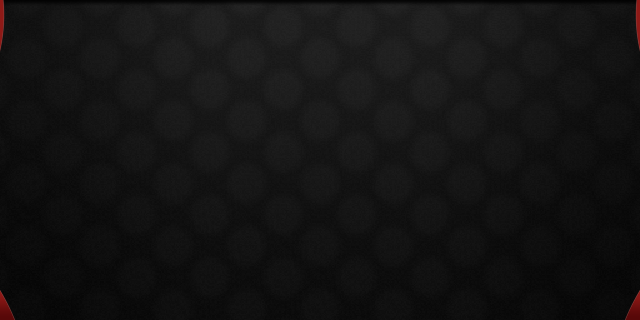
A Shadertoy shader for this background:

```glsl
// Dark grainy wall of soft staggered discs, with red curved trims in the corners.

const vec2  DISC_CELL    = vec2(0.2295, 0.196);  // spacing of one disc lattice
const vec2  DISC_ORIGIN  = vec2(1.0, 0.622);     // centre of one disc
const vec2  DISC_RADIUS  = vec2(0.040, 0.076);   // full and vanishing radius
const float DISC_LIGHT   = 0.024;
const float WALL_BOTTOM  = 0.043;
const float WALL_TOP     = 0.112;
const float SIDE_SHADE   = 0.42;
const float TOP_SHADOW   = 0.020;                // height of the upper shadow
const float GRAIN_CELLS  = 256.0;                // grains per canvas height
const float GRAIN_AMOUNT = 0.018;
const float RIM_WIDTH    = 0.0035;
const vec3  TRIM_RED     = vec3(0.56, 0.10, 0.09);
const vec3  TRIM_DARK    = vec3(0.34, 0.03, 0.03);
const vec3  RIM_COLOR    = vec3(0.60, 0.36, 0.35);

float hash(vec2 p) {
    return fract(sin(dot(p, vec2(127.1, 311.7))) * 43758.5453);
}

// Distance to the nearest centre of a rectangular lattice
float latticeDistance(vec2 p) {
    vec2 cell = (fract(p / DISC_CELL + 0.5) - 0.5) * DISC_CELL;
    return length(cell * vec2(1.0, 0.95));
}

// Two interleaved lattices form the staggered rows
float discs(vec2 p) {
    vec2 q = p - DISC_ORIGIN;
    float d = min(latticeDistance(q), latticeDistance(q + 0.5 * DISC_CELL));
    return 1.0 - smoothstep(DISC_RADIUS.x, DISC_RADIUS.y, d);
}

// Blends a trim of given inner depth, with a bright rim along its edge
vec3 addTrim(vec3 color, float depth, vec3 red, float pixel) {
    float rim = 1.0 - smoothstep(0.0, RIM_WIDTH, depth);
    float cover = smoothstep(-0.7 * pixel, 0.7 * pixel, depth);
    return mix(color, mix(red, RIM_COLOR, 0.6 * rim), cover);
}

void mainImage(out vec4 fragColor, in vec2 fragCoord) {
    float pixel = 1.0 / iResolution.y;
    vec2 p = fragCoord * pixel;
    float width = iResolution.x * pixel;
    p.x += 1.0 - 0.5 * width;
    float side = abs(p.x - 1.0);

    // Wall: vertical gradient, darker sides, discs and grain
    float light = mix(WALL_BOTTOM, WALL_TOP, smoothstep(-0.1, 1.1, p.y));
    light += DISC_LIGHT * discs(p) * mix(0.7, 1.0, p.y);
    light *= 1.0 - SIDE_SHADE * smoothstep(0.25, 1.05, side);
    light += GRAIN_AMOUNT * (hash(floor(p * GRAIN_CELLS)) - 0.5);
    light *= mix(0.15, 1.0, smoothstep(0.0, TOP_SHADOW, 1.0 - p.y));
    vec3 color = vec3(max(light, 0.0));

    // Mirrored trims: a shallow bulge above, a slanted curve below
    float fromEdge = 0.5 * width - side;
    float rise = p.y - 0.953;
    float upper = 0.013 - rise * rise - fromEdge;
    float lower = 0.89 * (0.047 - 0.4 * p.y - 1.06 * p.y * p.y - fromEdge);
    color = addTrim(color, upper, TRIM_RED, pixel);
    color = addTrim(color, lower, mix(TRIM_DARK, TRIM_RED, smoothstep(0.0, 0.09, p.y)), pixel);

    fragColor = vec4(color, 1.0);
}
```
